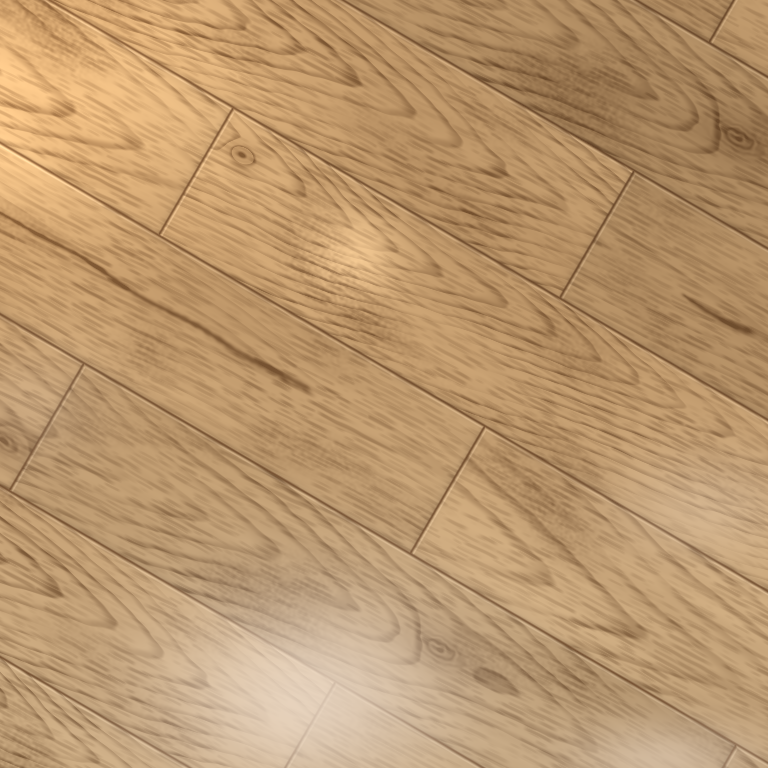
Reproduce this texture procedurally as a WebGL 2 fragment shader.

```glsl
#version 300 es
precision highp float;

uniform vec2 u_resolution;
out vec4 outColor;

#define PLANK_WIDTH 0.1927
#define PLANK_LENGTH 0.984
#define TILT 0.529
#define ROW_START -0.0326
#define JOINT_START 0.333
#define SEAM_WIDTH 0.0013
#define FLECK_DEPTH 0.42
#define RING_DEPTH 0.62
#define BLOTCH_DEPTH 0.36
#define GLARE 0.84

const vec3 LIGHT_WOOD = vec3(0.785, 0.625, 0.437);
const vec3 DARK_WOOD = vec3(0.47, 0.325, 0.19);
const vec3 SEAM_BROWN = vec3(0.43, 0.28, 0.16);
const vec3 GREY_OAK = vec3(0.775, 0.65, 0.49);
const vec3 WINDOW_LIGHT = vec3(0.92, 0.85, 0.78);

// Ring pattern per plank: axis, spread, frequency, strength
const vec4 RINGS[8] = vec4[8](
  vec4(-0.26, 1.0, 14.0, 0.9), vec4(0.09, 0.9, 9.0, 0.8),
  vec4(0.15, 0.9, 7.5, 0.8), vec4(-0.07, 3.2, 4.0, 0.4),
  vec4(-0.02, 1.0, 9.0, 0.9), vec4(0.2, 0.9, 8.0, 0.7),
  vec4(0.05, 2.8, 4.0, 0.4), vec4(-0.02, 0.9, 13.0, 0.95));

// Knot or crack per plank: along, across, tail length, radius
const vec4 FLAWS[8] = vec4[8](
  vec4(0.04, -0.26, 0.0, 0.006), vec4(0.0),
  vec4(0.0), vec4(0.755, -0.09, 0.46, 0.0048),
  vec4(0.587, -0.04, 0.0, 0.015), vec4(0.944, 0.22, 0.0, 0.011),
  vec4(0.23, 0.054, 0.09, 0.005), vec4(0.0));

vec2 gradient(vec2 cell) {
  vec3 q = fract(cell.xyx * vec3(0.1031, 0.1030, 0.0973));
  q += dot(q, q.yzx + 33.33);
  return 2.0 * fract((q.xx + q.yz) * q.zy) - 1.0;
}

float noise(vec2 p) {
  vec2 i = floor(p), f = fract(p);
  vec2 u = f * f * f * (f * (f * 6.0 - 15.0) + 10.0);
  vec2 e = vec2(0.0, 1.0);
  return mix(
    mix(dot(gradient(i), f), dot(gradient(i + e.yx), f - e.yx), u.x),
    mix(dot(gradient(i + e), f - e), dot(gradient(i + 1.0), f - 1.0), u.x), u.y);
}

float spot(vec2 p, vec2 center, vec2 radius) {
  vec2 d = (p - center) / radius;
  return exp(-dot(d, d));
}

// Thin strokes, one lane per unit of y, broken at random along x
float dashes(vec2 q) {
  float lane = floor(q.y);
  float gate = noise(vec2(q.x + 7.0 * gradient(vec2(lane, 9.0)).x, lane * 5.37));
  return smoothstep(-0.08, 0.2, gate) * (1.0 - smoothstep(0.1, 0.45, abs(fract(q.y) - 0.5)));
}

// Darkness of the wood figure; q is the place within one plank
float woodGrain(vec2 q, int kind) {
  vec4 ring = RINGS[kind];
  vec4 flaw = FLAWS[kind];
  vec2 s = q + vec2(3.7, 1.9) * float(kind + 1);
  float hasFlaw = step(0.001, flaw.w);
  float radius = max(flaw.w, 0.001);

  // Nested arches with ragged edges, bent around knots
  vec2 toFlaw = q - vec2(flaw.x, flaw.y * PLANK_WIDTH);
  float isKnot = hasFlaw * (1.0 - step(0.001, flaw.z));
  float v = q.y / PLANK_WIDTH - ring.x + 0.12 * noise(s * vec2(4.0, 3.0));
  float field = q.x + ring.y * sqrt(v * v + 0.006);
  field += 0.06 * noise(s * vec2(4.0, 9.0)) + 0.016 * noise(s * vec2(22.0, 90.0));
  field += isKnot * 0.16 * spot(toFlaw, vec2(0.0), radius * vec2(3.5, 2.0));
  float phase = fract(field * ring.z);
  float line = smoothstep(0.55, 0.9, phase) * (1.0 - smoothstep(0.9, 1.0, phase));
  float patchy = smoothstep(-0.4, 0.2, noise(s * vec2(4.0, 15.0)));

  // Short thin pores, slightly askew to the plank
  vec2 bent = s + vec2(0.0, 0.04 * q.x + 0.008 * noise(s * vec2(5.0, 9.0)));
  bent.y += 0.0015 * noise(s * vec2(35.0, 60.0));
  float pores = max(dashes(bent * vec2(24.0, 125.0)), 0.6 * dashes(bent * vec2(38.0, 171.0) + 31.0));
  pores *= 0.7 + 0.8 * noise(s * vec2(6.0, 14.0));
  float streak = noise(bent * vec2(2.5, 60.0));

  // Cloudy, speckled stain
  float speckle = 0.8 + 0.9 * noise(s * vec2(170.0, 200.0));
  float blotch = smoothstep(0.0, 0.5, noise(s * vec2(5.0, 10.0) + 7.0)) * speckle;
  float cloud = noise(s * vec2(2.5, 6.0) + 13.0);

  // Tapered crack or round knot
  float tail = clamp(-toFlaw.x, 0.0, flaw.z);
  vec2 offset = vec2(toFlaw.x + tail, toFlaw.y + 0.012 * noise(s * vec2(8.0, 2.0)));
  float reach = length(offset * vec2(0.45, 1.0)) + 0.3 * radius * noise(s * 90.0);
  float taper = radius * mix(1.0, 0.45, tail / max(flaw.z, 0.001));
  float flawMark = exp(-reach * reach / (taper * taper));
  flawMark *= mix(1.0, 0.45 + 0.35 * sin(reach * 900.0), isKnot);
  float halo = 0.3 * spot(toFlaw, vec2(0.0), radius * vec2(4.5, 2.5));

  return RING_DEPTH * ring.w * line * patchy * (0.75 + 0.25 * pores)
    + FLECK_DEPTH * pores + 0.14 * streak + BLOTCH_DEPTH * blotch + 0.25 * cloud
    + hasFlaw * (0.8 * flawMark + isKnot * halo);
}

void main() {
  vec2 p = gl_FragCoord.xy / u_resolution.y;
  float pixel = 1.0 / u_resolution.y;
  p.y = 1.0 - p.y;

  // Tilted rows of planks, staggered by half a length
  vec2 along = vec2(cos(TILT), sin(TILT));
  vec2 floorPos = vec2(dot(p, along), dot(p, vec2(-along.y, along.x)));
  floorPos -= vec2(JOINT_START, ROW_START);
  float row = floor(floorPos.y / PLANK_WIDTH);
  floorPos.x -= 0.5 * PLANK_LENGTH * mod(row, 2.0);
  float plank = floor(floorPos.x / PLANK_LENGTH);
  vec2 size = vec2(PLANK_LENGTH, PLANK_WIDTH);
  vec2 local = floorPos - vec2(plank, row) * size;
  int kind = int(2.0 * mod(row, 4.0) + mod(plank, 2.0));

  // Wood tone
  float dark = woodGrain(local - vec2(0.0, 0.5 * PLANK_WIDTH), kind);
  vec3 color = mix(LIGHT_WOOD, DARK_WOOD, clamp(dark, -0.15, 1.0));
  color *= 1.0 + 0.04 * gradient(vec2(float(kind), 4.0)).x;
  color = mix(color, color * GREY_OAK / LIGHT_WOOD, smoothstep(0.3, 1.0, p.y));

  // Seams with a lit bevel on the near side
  vec2 edge = min(local, size - local);
  float seam = min(edge.x, edge.y);
  float bevel = min(local.x, local.y);
  color *= 1.0 - 0.12 * exp(-seam / 0.004);
  color += 0.1 * exp(-pow((bevel - 0.0036) / 0.0012, 2.0));
  color = mix(SEAM_BROWN, color, 0.2 + 0.8 * smoothstep(SEAM_WIDTH - pixel, SEAM_WIDTH + pixel, seam));

  // Warm lamp at the corner, soft window reflections
  color *= 1.0 + vec3(0.32, 0.33, 0.32) * spot(p, vec2(0.0, 0.12), vec2(0.28, 0.2));
  color *= 1.0 - 0.1 * spot(p, vec2(0.95, 0.15), vec2(0.5, 0.35));
  color += vec3(0.2, 0.19, 0.16) * spot(p, vec2(0.45, 0.34), vec2(0.06, 0.055));
  float glare = spot(p, vec2(0.40, 0.91), vec2(0.19, 0.14));
  glare += 0.3 * spot(p, vec2(0.92, 0.66), vec2(0.12, 0.07));
  glare += 0.6 * spot(p, vec2(0.86, 0.99), vec2(0.13, 0.05));
  glare += 0.2 * spot(p, vec2(0.04, 0.53), vec2(0.1, 0.08));
  color = mix(color, WINDOW_LIGHT, GLARE * min(glare, 1.0));

  outColor = vec4(color, 1.0);
}
```
